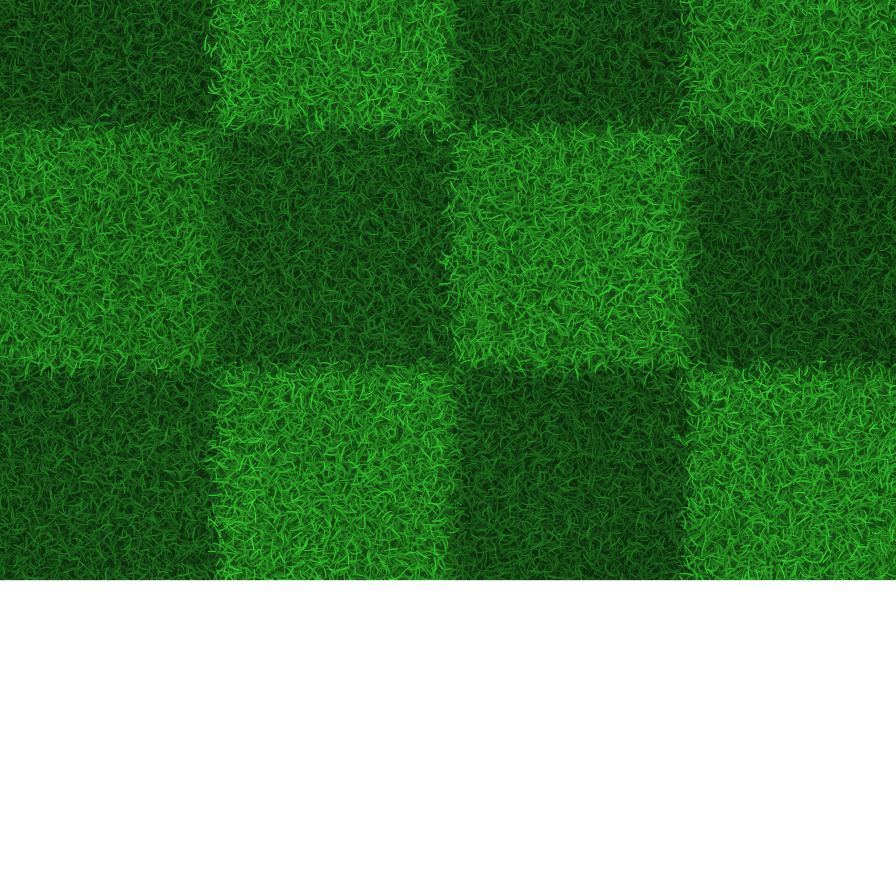
Write a three.js fragment shader that draws this pattern.

```glsl
varying vec2 vUv;

#define TILE_SIZE vec2(0.2635, 0.269)
#define TILE_ORIGIN vec2(-0.0215, 0.321)
#define LAWN_BOTTOM 0.3525
#define DARK_GRASS vec3(0.105, 0.375, 0.100)
#define LIGHT_GRASS vec3(0.155, 0.585, 0.130)
#define LAYERS 8
#define CELL 0.0112
#define BLADE_HALF_LENGTH 0.0090
#define BLADE_HALF_WIDTH 0.0011
#define SEAM_SPREAD 0.026
#define SOFTNESS 0.0008

vec3 hash3(vec2 p) {
  vec3 q = fract(p.xyx * vec3(0.1031, 0.1030, 0.0973));
  q += dot(q, q.yxz + 33.33);
  return fract((q.xxy + q.yzz) * q.zyx);
}

// Slow drift in brightness from layered sines
float lawnDrift(vec2 p) {
  return sin(p.x * 17.0 + 2.0 * sin(p.y * 11.0))
       + 0.6 * sin(p.y * 31.0 + 1.7 * sin(p.x * 23.0));
}

// Checkerboard of mown tiles, each with its own slight tone
vec3 tileColor(vec2 p) {
  vec2 tile = floor((p - TILE_ORIGIN) / TILE_SIZE);
  float isLight = mod(tile.x + tile.y, 2.0);
  float tone = 0.94 + 0.12 * hash3(tile + 19.0).x;
  return mix(DARK_GRASS, LIGHT_GRASS, isLight) * tone;
}

// Curved tapering blade: x is coverage, y runs from root to tip
vec2 blade(vec2 p, float angle, float halfLength, float bend) {
  float c = cos(angle), s = sin(angle);
  p = vec2(c * p.x + s * p.y, c * p.y - s * p.x);
  float along = p.x / halfLength;
  float across = abs(p.y - bend * (along * along - 0.4));
  float t = clamp(0.5 + 0.5 * along, 0.0, 1.0);
  float width = BLADE_HALF_WIDTH * (1.0 - 0.65 * t);
  float body = 1.0 - smoothstep(-SOFTNESS, SOFTNESS, across - width);
  float ends = 1.0 - smoothstep(-SOFTNESS, SOFTNESS, abs(p.x) - halfLength);
  return vec2(body * ends, t);
}

// One layer of blades, scattered one per cell
vec3 addBlades(vec3 color, vec2 p, float layer) {
  float height = layer / float(LAYERS - 1);
  vec2 shift = layer * vec2(7.31, 3.77);
  vec2 cell = floor(p / CELL + shift);
  for (int j = -1; j <= 1; j++) {
    for (int i = -1; i <= 1; i++) {
      vec2 id = cell + vec2(float(i), float(j));
      vec3 place = hash3(id + layer * 37.0 + 5.0);
      vec3 look = hash3(id + layer * 53.0 + 211.0);
      vec2 center = (id + place.xy - shift) * CELL;
      float halfLength = BLADE_HALF_LENGTH * (0.6 + 0.4 * look.x);
      float bend = (look.y - 0.5) * 0.006;
      vec2 b = blade(p - center, place.z * 6.2832, halfLength, bend);

      // Blades spill a little over the seams between tiles
      vec2 root = center + (look.zx - 0.5) * SEAM_SPREAD;
      float shade = mix(0.58, 1.12, height) * (0.78 + 0.44 * look.z);
      shade *= 0.82 + 0.32 * b.y;
      color = mix(color, tileColor(root) * shade, b.x);
    }
  }
  return color;
}

void main() {
  vec2 p = vUv;

  // Shadowed soil, then grass from low to high
  vec3 color = tileColor(p) * 0.45;
  for (int k = 0; k < LAYERS; k++) {
    color = addBlades(color, p, float(k));
  }
  color *= 1.0 + 0.025 * lawnDrift(p);

  // Plain white below the lawn
  float lawn = smoothstep(LAWN_BOTTOM - SOFTNESS, LAWN_BOTTOM + SOFTNESS, p.y);
  gl_FragColor = vec4(mix(vec3(1.0), color, lawn), 1.0);
}
```
